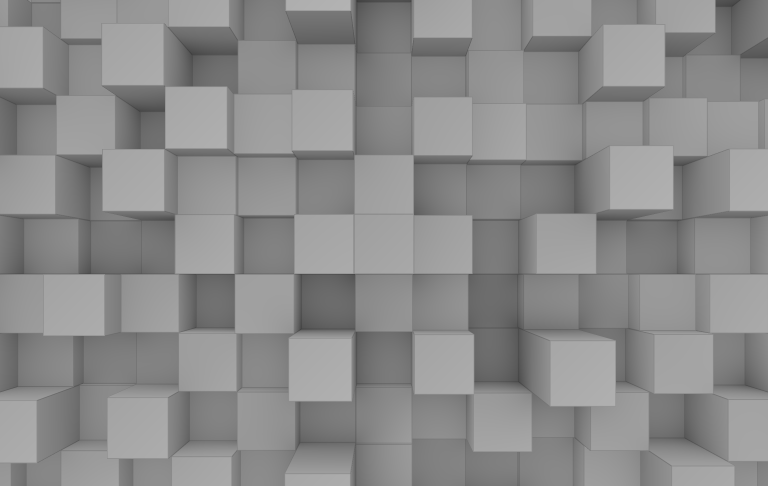
Write a WebGL 1 fragment shader that draws this background.

```glsl
precision highp float;
// Wall of grey cubes pushed in and out at random, seen head-on in perspective.
uniform vec2 u_resolution;

// Shifts the grid so the vanishing point sits mid-column, on a row line.
const vec2 GRID_SHIFT = vec2(0.5, 0.0);

float hash(vec2 p) {
  return fract(sin(dot(p, vec2(127.1, 311.7))) * 43758.5453);
}

// Raised and sunken cubes alternate, with a few swapped at random.
float cubeHeight(vec2 cell) {
  float raised = mod(cell.x + cell.y, 2.0);
  if (hash(cell + 41.3) > 0.82) raised = 1.0 - raised;
  float r = hash(cell + 7.7);
  return mix(-0.11 + 0.09 * r, -0.01 + 0.13 * r * r, raised);
}

// Sums how far nearby cubes rise above a point, weighted by closeness.
float occlusion(vec2 gridPos, vec2 cell, float z) {
  float sum = 0.0;
  for (int j = -1; j <= 1; j++) {
    for (int i = -1; i <= 1; i++) {
      vec2 n = cell + vec2(float(i), float(j));
      vec2 gap = max(abs(gridPos - n - 0.5) - 0.5, 0.0);
      sum += max(cubeHeight(n) - z, 0.0) * exp(-2.2 * length(gap));
    }
  }
  return sum;
}

float cubeWall(vec2 p) {
  p += vec2(0.00013, 0.00017); // keeps the ray off the exact axes
  vec2 dir = sign(p);
  float depth = 0.86;          // distance from the eye, 1 at the middle level
  vec2 cell = floor(p * depth + GRID_SHIFT);
  vec2 wallAxis = vec2(0.0);   // zero on a front face

  // Walk outward from cell to cell until the ray meets a cube.
  for (int i = 0; i < 8; i++) {
    float front = 1.0 - cubeHeight(cell);
    if (depth >= front) break;
    vec2 border = (cell + max(dir, 0.0) - GRID_SHIFT) / p;
    float leave = min(border.x, border.y);
    if (front <= leave) {
      depth = front;
      wallAxis = vec2(0.0);
      break;
    }
    depth = leave;
    wallAxis = border.x < border.y ? vec2(1.0, 0.0) : vec2(0.0, 1.0);
    cell += dir * wallAxis;
  }

  vec2 gridPos = p * depth + GRID_SHIFT;
  float z = 1.0 - depth;
  vec2 local = gridPos - cell - 0.5;

  // Face tone: pale fronts, dimmer sides, darkest undersides.
  float tone = 0.645 + 0.3 * z + 0.02 * (hash(cell) - 0.5)
             + 0.02 * (local.x - local.y);
  if (wallAxis.x > 0.5) tone = p.x > 0.0 ? 0.57 : 0.53;
  if (wallAxis.y > 0.5) tone = p.y > 0.0 ? 0.47 : 0.62;

  // Recesses are deeper in shade near the middle.
  float shade = mix(2.6, 1.4, smoothstep(0.0, 6.0, length(p)));
  tone *= exp(-shade * occlusion(gridPos, cell, z));

  // Thin dark seams between cubes.
  vec2 across = abs(local) * (1.0 - wallAxis);
  float edge = 0.5 - max(across.x, across.y);
  return tone * mix(0.82, 1.0, smoothstep(0.004, 0.018, edge));
}

void main() {
  float grey = 0.0;
  // 3 x 3 samples smooth the cube edges.
  for (int j = 0; j < 3; j++) {
    for (int i = 0; i < 3; i++) {
      vec2 frag = gl_FragCoord.xy + (vec2(float(i), float(j)) - 1.0) / 3.0;
      vec2 p = (frag - vec2(0.5, 0.436) * u_resolution) / u_resolution.x;
      grey += cubeWall(p * 13.0) / 9.0;
    }
  }
  gl_FragColor = vec4(vec3(grey), 1.0);
}
```
